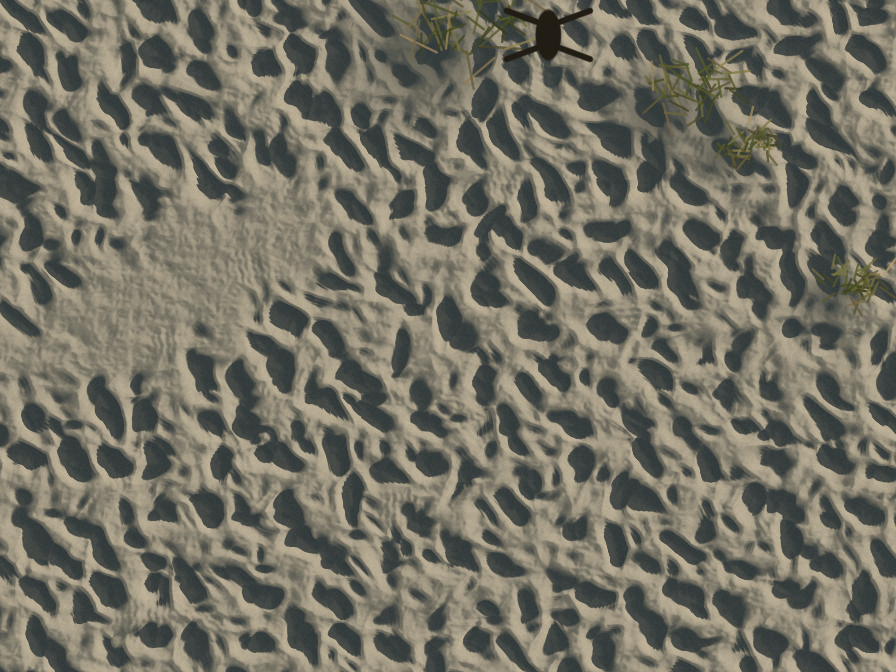
Give the GLSL for this texture, as a Shadertoy shader.

```glsl
// Trampled beach sand in low raking light, with grass tufts and a small quadcopter.

const vec2 LIGHT_DIR = vec2(0.86, 0.51);
const float LIGHT_SLOPE = 0.43;
const float PIT_CELLS = 15.0;

const vec3 SHADOW = vec3(0.195, 0.228, 0.232);
const vec3 SAND_MID = vec3(0.43, 0.42, 0.37);
const vec3 SAND_LIT = vec3(0.75, 0.70, 0.60);
const vec3 GRASS = vec3(0.30, 0.34, 0.14);
const vec3 STRAW = vec3(0.62, 0.54, 0.35);
const vec3 DRONE = vec3(0.13, 0.115, 0.08);

vec2 hash2(vec2 p) {
    vec3 a = fract(p.xyx * vec3(0.1031, 0.1030, 0.0973));
    a += dot(a, a.yzx + 33.33);
    return fract((a.xx + a.yz) * a.zy);
}

vec2 rotate(vec2 p, float angle) {
    float c = cos(angle), s = sin(angle);
    return vec2(c * p.x + s * p.y, c * p.y - s * p.x);
}

float segment(vec2 p, vec2 a, vec2 b) {
    vec2 ab = b - a;
    return length(p - a - ab * clamp(dot(p - a, ab) / dot(ab, ab), 0.0, 1.0));
}

// Cellular field of oval pits: x = height (0 down to -depth), y = cell id
vec2 pits(vec2 p, float depth, float spread) {
    vec2 cell = floor(p), result = vec2(0.0, 0.5);
    for (int j = -1; j <= 1; j++)
    for (int i = -1; i <= 1; i++) {
        vec2 id = cell + vec2(i, j);
        vec2 rnd = hash2(id + 61.0), shape = hash2(id + 137.0);
        vec2 d = rotate(p - id - 0.1 - 0.8 * rnd, -0.95 + spread * (shape.x - 0.5));
        d /= vec2(0.78, mix(0.36, 0.52, shape.y));
        float h = depth * mix(0.4, 1.0, rnd.y) * (smoothstep(0.1, 1.0, length(d)) - 1.0);
        if (h < result.x) result = vec2(h, shape.x);
    }
    return result;
}

vec2 warp(vec2 p) {
    p += 0.007 * sin(p.yx * vec2(31.0, 27.0) + vec2(1.0, 4.0));
    return p + 0.003 * sin(p.yx * vec2(83.0, 71.0) + 2.0 * sin(p * 23.0));
}

// Smoothed strip of sand, 1 where it is flat
float flatness(vec2 p) {
    vec2 d = rotate(p - vec2(0.26, 0.57), 0.5) / vec2(0.27, 0.10);
    return 1.0 - smoothstep(0.5, 1.3, length(d) + 0.15 * sin(p.x * 37.0 + p.y * 21.0));
}

float dunes(vec2 p) {
    vec2 w = warp(p);
    float h = pits(w * PIT_CELLS, 0.56, 1.5).x;
    h += pits(w * PIT_CELLS * 1.9 + 7.3, 0.20, 3.0).x;
    return h * (1.0 - 0.85 * flatness(p)) / PIT_CELLS;
}

// Fine crumbs and shoe-tread stripes pressed into some of the cells
float detail(vec2 p) {
    float crumbs = pits(p * 85.0, 0.0016, 6.0).x + pits(p * 43.0 + 3.0, 0.0022, 6.0).x;
    vec2 print = pits(warp(p) * 11.0 + 5.0, 1.0, 2.0);
    float mask = step(0.68, print.y) * smoothstep(0.15, 0.5, -print.x);
    vec2 q = rotate(p, print.y * 9.0) * 620.0;
    return crumbs + 0.0006 * mask * sin(q.x + 0.8 * sin(q.y * 0.5));
}

// How far the ground toward the sun rises above the light ray
float occlusion(vec2 p, float h) {
    float rise = -1.0;
    for (int i = 1; i <= 10; i++) {
        float s = 0.0065 * float(i);
        rise = max(rise, dunes(p + LIGHT_DIR * s) - h - LIGHT_SLOPE * s);
    }
    return smoothstep(-0.0015, 0.0035, rise);
}

// Soft shade cast to the lower left of a tuft
float tuftShade(vec2 p, vec2 center, float size) {
    vec2 d = (p - center + LIGHT_DIR * size * 0.9) / size;
    return exp(-1.4 * dot(d, d));
}

vec3 drawTuft(vec3 col, vec2 p, vec2 center, float size, float seed, float px) {
    if (length(p - center) > size * 2.0) return col;
    for (int i = 0; i < 46; i++) {
        vec2 a = hash2(vec2(float(i), seed)), b = hash2(vec2(float(i) + 77.0, seed));
        vec2 root = center + size * sqrt(a.x) * rotate(vec2(1.0, 0.0), 6.283 * a.y) * vec2(1.0, 0.6);
        vec2 tip = root + size * mix(0.25, 0.65, b.x) * rotate(vec2(1.0, 0.0), 6.283 * b.y);
        float cover = 1.0 - smoothstep(0.0008, 0.0012 + px, segment(p, root, tip));
        col = mix(col, mix(GRASS, STRAW, a.x * b.x * 1.5) * mix(0.6, 1.1, b.y), 0.75 * cover);
    }
    return col;
}

void mainImage(out vec4 fragColor, in vec2 fragCoord) {
    float px = 1.0 / iResolution.y;
    vec2 p = fragCoord * px;

    // Slope toward the sun and cast shadow
    float h = dunes(p), e = 0.0022;
    vec2 ahead = p + LIGHT_DIR * e, behind = p - LIGHT_DIR * e;
    float slope = (dunes(behind) - dunes(ahead) + detail(behind) - detail(ahead)) / (2.0 * e);
    float facing = slope / (0.65 + abs(slope));
    float tone = mix(0.65 + 0.42 * facing, 0.09 + 0.10 * facing, occlusion(p, h));
    tone += 0.05 * (hash2(floor(p * 420.0)).x - 0.5);

    // Grass positions: xy center, z size
    vec3 tufts[4] = vec3[4](vec3(0.71, 0.97, 0.10), vec3(1.04, 0.87, 0.075),
                            vec3(1.11, 0.79, 0.045), vec3(1.27, 0.58, 0.05));
    for (int i = 0; i < 4; i++) tone *= 1.0 - 0.6 * tuftShade(p, tufts[i].xy, tufts[i].z);

    vec3 col = mix(SHADOW, SAND_MID, clamp(tone / 0.45, 0.0, 1.0));
    col = mix(col, SAND_LIT, clamp((tone - 0.45) / 0.55, 0.0, 1.0));
    for (int i = 0; i < 4; i++) col = drawTuft(col, p, tufts[i].xy, tufts[i].z, float(i) + 5.0, px);

    // Quadcopter: four mirrored arms and an oval body
    vec2 d = p - vec2(0.816, 0.948);
    float arms = segment(abs(d), vec2(0.008, 0.016), vec2(0.062, 0.036)) - 0.0045;
    float body = (length(d / vec2(0.019, 0.038)) - 1.0) * 0.019;
    col = mix(col, DRONE, 1.0 - smoothstep(-px, px, min(arms, body)));

    fragColor = vec4(col, 1.0);
}
```
